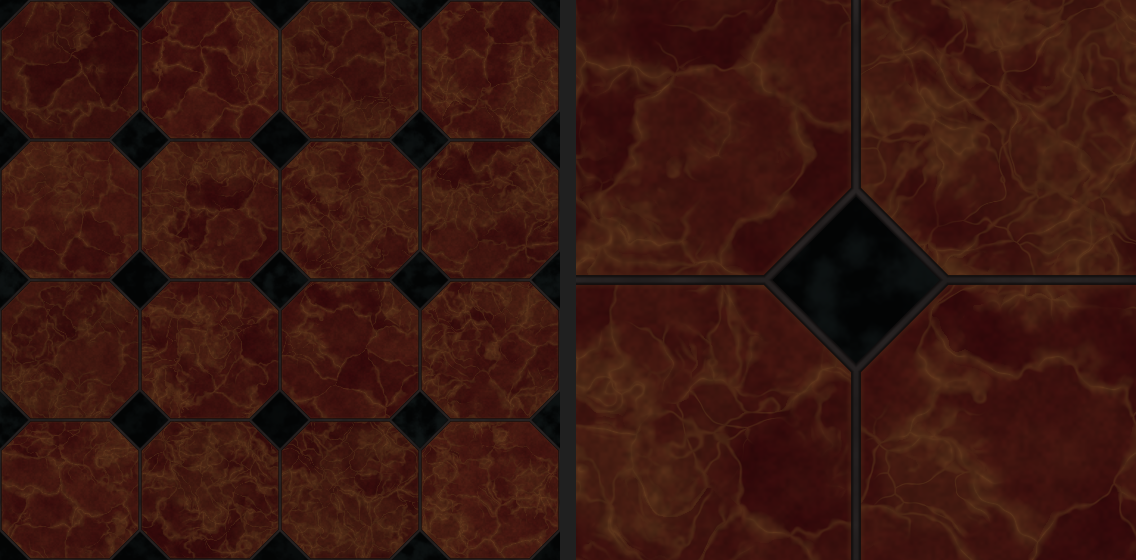
Left, the full canvas; right, a detail of the centre.
Give the GLSL for this texture, as a Shadertoy shader.

```glsl
// Floor of clipped-corner red marble tiles, four across and four down, with
// black stone diamonds at the crossings. Each tile cuts its own piece of warped
// cellular marble, chosen by a wrapped tile index, so the canvas repeats.

const float TILES = 4.0;
const float DIAMOND = 0.215;     // half diagonal, in tiles
const float JOINT = 0.0115;      // half width of the joint, in tiles
const float UNWRAPPED = 4096.0;  // period for noise that stays inside a tile

const vec3 DEEP_RED = vec3(0.195, 0.032, 0.038);
const vec3 RED_BROWN = vec3(0.270, 0.095, 0.064);
const vec3 OCHRE = vec3(0.305, 0.158, 0.083);
const vec3 VEIN = vec3(0.390, 0.235, 0.120);
const vec3 BLACK_STONE = vec3(0.010, 0.014, 0.015);
const vec3 GREY_STONE = vec3(0.055, 0.075, 0.076);
const vec3 JOINT_DARK = vec3(0.060, 0.050, 0.050);
const vec3 JOINT_LIGHT = vec3(0.165, 0.145, 0.145);

vec3 hash3(vec2 p) {
    vec3 q = fract(p.xyx * vec3(0.1031, 0.1030, 0.0973));
    q += dot(q, q.yxz + 33.33);
    return fract((q.xxy + q.yzz) * q.zyx);
}

float noise(vec2 p, float period) {
    vec2 i = floor(p), f = fract(p);
    f = f * f * (3.0 - 2.0 * f);
    vec2 a = mod(i, period), b = mod(i + 1.0, period);
    return mix(mix(hash3(a).x, hash3(vec2(b.x, a.y)).x, f.x),
               mix(hash3(vec2(a.x, b.y)).x, hash3(b).x, f.x), f.y);
}

float fbm(vec2 p, float period) {
    float sum = 0.0, gain = 0.533;
    for (int i = 0; i < 4; i++) {
        sum += gain * noise(p, period);
        p *= 2.0;
        period *= 2.0;
        gain *= 0.5;
    }
    return sum;
}

// Cellular fragments: x = distance to the border, y = random tone of the fragment
vec2 fragments(vec2 p) {
    vec2 cell = floor(p), nearest = vec2(0.0), second = vec2(0.0);
    float d1 = 9.0, d2 = 9.0, tone = 0.0;
    for (int y = -1; y <= 1; y++)
    for (int x = -1; x <= 1; x++) {
        vec2 c = cell + vec2(x, y);
        vec3 h = hash3(c);
        vec2 r = c + h.xy - p;
        float d = dot(r, r);
        if (d < d1) {
            d2 = d1; second = nearest;
            d1 = d; nearest = r; tone = h.z;
        } else if (d < d2) {
            d2 = d; second = r;
        }
    }
    return vec2((d2 - d1) / (2.0 * length(second - nearest) + 1e-4), tone);
}

// Brecciated marble: large and small red fragments in an ochre ground
vec3 redMarble(vec2 local, vec2 id) {
    vec3 variety = hash3(id + 7.0);
    vec2 p = local + 13.0 * id + 40.0;
    vec2 warp = vec2(fbm(p * 5.0, UNWRAPPED), fbm(p * 5.0 + 31.7, UNWRAPPED)) - 0.5;
    vec2 q = p + 0.30 * warp;

    vec2 large = fragments(q * 3.1) / vec2(3.1, 1.0);
    vec2 small = fragments(q * 7.5) / vec2(7.5, 1.0);
    vec2 tiny = fragments(q * 17.0) / vec2(17.0, 1.0);
    float cloud = fbm(p * 3.0 + 9.0, UNWRAPPED);
    float speck = fbm(p * 11.0 + 53.0, UNWRAPPED);
    float broken = smoothstep(0.42, 0.56, cloud + 0.14 * (variety.x - 0.5));
    float crushed = broken * smoothstep(0.47, 0.62, speck);

    // Ground between the fragments
    float width = mix(0.008, 0.050, smoothstep(0.3, 0.7, speck));
    float ground = 1.0 - smoothstep(0.0, width, large.x);
    ground = max(ground, broken * (1.0 - smoothstep(0.0, 0.7 * width, small.x)));
    ground = max(ground, 0.8 * crushed * (1.0 - smoothstep(0.0, 0.014, tiny.x)));

    float tone = mix(large.y, small.y, 0.7 * broken);
    tone = clamp(0.15 + 0.7 * tone + 0.9 * (speck - 0.5) + 0.35 * (variety.y - 0.4), 0.0, 1.0);
    vec3 color = mix(DEEP_RED, RED_BROWN, tone);
    color = mix(color, OCHRE, ground * mix(0.6, 1.0, cloud));
    color = mix(color, OCHRE, 0.45 * smoothstep(0.48, 0.7, cloud));

    // Fine pale veins
    float vein = exp(-large.x * 260.0) + broken * exp(-small.x * 300.0);
    color = mix(color, VEIN, 0.6 * min(vein, 1.0) * smoothstep(0.42, 0.65, speck));

    float grain = noise(p * 95.0, UNWRAPPED) + noise(p * 47.0, UNWRAPPED) - 1.0;
    return color * (1.0 + 0.13 * grain) * mix(0.93, 1.05, variety.z);
}

vec3 blackStone(vec2 local, vec2 id) {
    vec2 p = local + 11.0 * id + 20.0;
    float cloud = smoothstep(0.3, 0.75, fbm(p * 13.0, UNWRAPPED));
    return mix(BLACK_STONE, GREY_STONE, cloud * mix(0.3, 1.1, hash3(id + 3.0).x));
}

void mainImage(out vec4 fragColor, in vec2 fragCoord) {
    vec2 uv = TILES * fragCoord / iResolution.xy;
    float pixel = TILES / min(iResolution.x, iResolution.y);
    vec2 tile = floor(uv), corner = floor(uv + 0.5);
    vec2 edge = 0.5 - abs(uv - tile - 0.5);

    // Distances to the diamond outline and to the nearest joint centre
    float diamond = (edge.x + edge.y - DIAMOND) * 0.7071;
    float joint = diamond < 0.0 ? -diamond : min(min(edge.x, edge.y), diamond);

    vec3 marble = redMarble(uv - tile - 0.5, mod(tile, TILES));
    marble = mix(marble, OCHRE, 0.35 * (1.0 - smoothstep(JOINT, 2.2 * JOINT, joint)));
    vec3 black = blackStone(uv - corner, mod(corner, TILES));
    vec3 color = mix(black, marble, smoothstep(-pixel, pixel, diamond));

    // Joint with a worn lighter centre
    float wear = fbm(uv * 12.0, TILES * 12.0);
    float middle = 1.0 - smoothstep(0.2 * JOINT, JOINT, joint);
    vec3 grout = mix(JOINT_DARK, JOINT_LIGHT, middle * mix(0.5, 1.1, wear));
    color = mix(grout, color, smoothstep(-0.6 * pixel, 0.6 * pixel, joint - JOINT));

    fragColor = vec4(color, 1.0);
}
```
